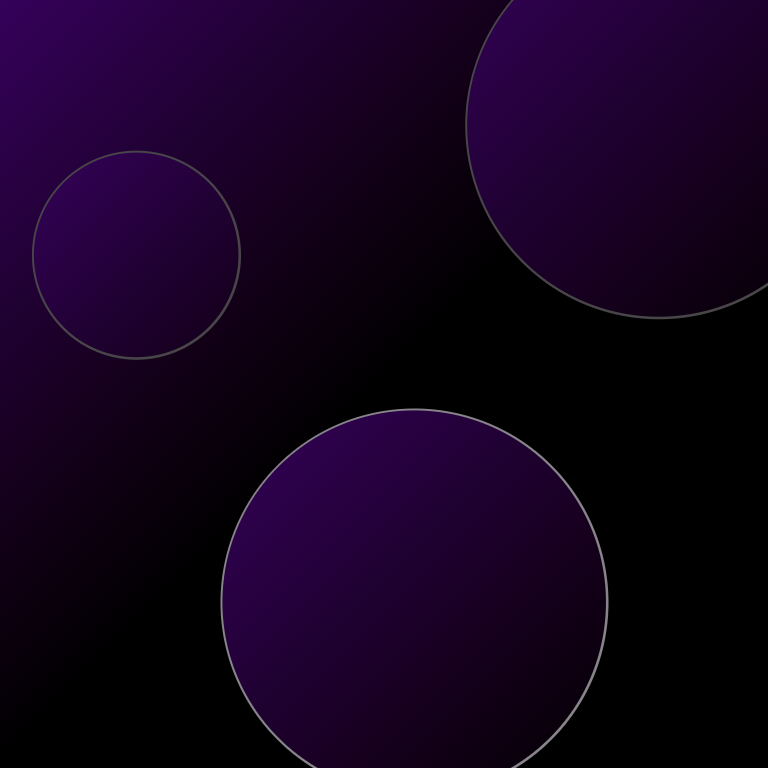
Write a Shadertoy shader that draws this background.

```glsl
// Three thin-rimmed violet discs on a diagonal violet-to-black backdrop.
// One three-stop ramp, running from upper left to lower right, colours the
// backdrop and each disc; rims come from two slightly offset circles.

const vec3 VIOLET = vec3(0.207, 0.004, 0.355);
const vec3 PLUM   = vec3(0.068, 0.001, 0.085);
const vec3 BLACK  = vec3(0.0);
const vec3 DIM_RIM    = vec3(0.285, 0.275, 0.290);
const vec3 BRIGHT_RIM = vec3(0.530, 0.520, 0.540);

const float PLUM_STOP = 0.72;        // ramp position of the middle colour
const float BACKDROP_REACH = 0.5;    // share of the diagonal that is lit
const float RIM_WIDTH = 0.0029;
const vec2  RIM_OFFSET = vec2(-0.0004, 0.0004);  // heavier lower right rim

// Disc placement: centre x, centre y, outer radius
const vec3 SMALL_DISC = vec3(0.1777, 0.6677, 0.1361);
const vec3 UPPER_DISC = vec3(0.8581, 0.8366, 0.2523);
const vec3 LOWER_DISC = vec3(0.5397, 0.2155, 0.2526);

// Violet at 0, plum at PLUM_STOP, black at 1
vec3 ramp(float t) {
    vec3 upper = mix(VIOLET, PLUM, clamp(t / PLUM_STOP, 0.0, 1.0));
    float fade = clamp((t - PLUM_STOP) / (1.0 - PLUM_STOP), 0.0, 1.0);
    return mix(upper, BLACK, fade);
}

// Position along the diagonal of a unit square, 0 at the upper left
float diagonal(vec2 q) {
    return 0.5 * (q.x + 1.0 - q.y);
}

// Antialiased coverage of a circle
float coverage(vec2 p, vec2 centre, float radius, float pixel) {
    return clamp(0.5 - (length(p - centre) - radius) / pixel, 0.0, 1.0);
}

// Lay a disc with its rim over the colour below
vec3 addDisc(vec3 below, vec2 p, vec3 disc, vec3 rim, float reach, float pixel) {
    vec2 local = 0.5 + 0.5 * (p - disc.xy) / disc.z;
    vec3 fill = ramp(diagonal(local) * reach);
    float outer = coverage(p, disc.xy, disc.z, pixel);
    float inner = coverage(p, disc.xy + RIM_OFFSET, disc.z - RIM_WIDTH, pixel);
    return mix(below, mix(rim, fill, inner), outer);
}

void mainImage(out vec4 fragColor, in vec2 fragCoord) {
    vec2 p = fragCoord / iResolution.xy;
    float pixel = 1.0 / min(iResolution.x, iResolution.y);

    // Backdrop
    vec3 color = ramp(diagonal(p) / BACKDROP_REACH);

    // Discs
    color = addDisc(color, p, SMALL_DISC, DIM_RIM, 0.73, pixel);
    color = addDisc(color, p, UPPER_DISC, DIM_RIM, 1.0, pixel);
    color = addDisc(color, p, LOWER_DISC, BRIGHT_RIM, 1.0, pixel);

    fragColor = vec4(color, 1.0);
}
```
